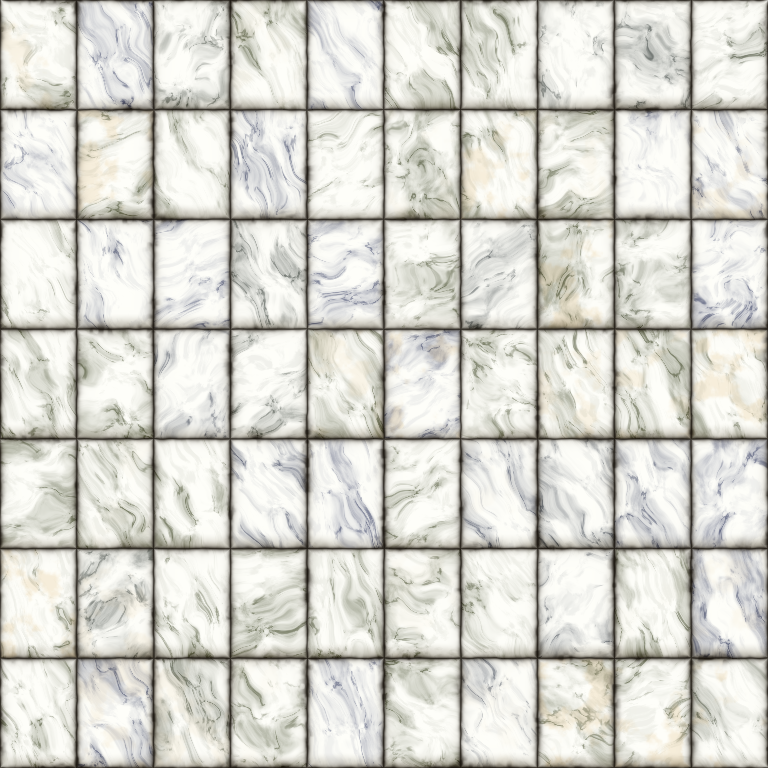
Reproduce this texture procedurally as a WebGL 2 fragment shader.

```glsl
#version 300 es
precision highp float;
// Worn white marble tiles, 10 across and 7 down, with grey veins and dark grimy joints.
uniform vec2 u_resolution;
out vec4 fragColor;

#define GRID vec2(10.0, 7.0)   // tiles across and down
#define JOINT_WIDTH 0.0022     // falloff of the dark joint
#define WOBBLE 0.0011          // unevenness of the joint
#define CLOUD_DEPTH 0.17       // strength of the grey clouds
#define VEIN_DEPTH 0.24        // strength of the thin veins
#define SOIL_DEPTH 0.17        // dirt along the lower tile edge
#define MARBLE vec3(0.995, 0.995, 0.975)
#define GRIME vec3(0.10, 0.08, 0.055)
#define STAIN vec3(0.95, 0.89, 0.79)

vec3 hash3(vec2 p) {
    vec3 q = fract(p.xyx * vec3(0.1031, 0.1030, 0.0973));
    q += dot(q, q.yxz + 33.33);
    return fract((q.xxy + q.yzz) * q.zyx);
}

// Value noise that wraps after a whole number of cells.
float noise(vec2 p, float period) {
    vec2 i = floor(p), f = fract(p);
    f = f * f * (3.0 - 2.0 * f);
    vec2 a = mod(i, period), b = mod(i + 1.0, period);
    return mix(mix(hash3(a).x, hash3(vec2(b.x, a.y)).x, f.x),
               mix(hash3(vec2(a.x, b.y)).x, hash3(b).x, f.x), f.y);
}

float fbm(vec2 p, float period) {
    float sum = 0.0, weight = 0.52;
    for (int i = 0; i < 5; i++) {
        sum += weight * noise(p, period);
        p *= 2.0;
        period *= 2.0;
        weight *= 0.5;
    }
    return sum;
}

// Joint darkness averaged over one pixel, from the integral of exp(-|x| / width).
float jointIntegral(float x, float width) {
    return sign(x) * width * (1.0 - exp(-abs(x) / width));
}
float joint(float x, float width, float pixel) {
    return (jointIntegral(x + 0.5 * pixel, width) - jointIntegral(x - 0.5 * pixel, width)) / pixel;
}

// Veined stone of one tile; local runs from 0 to 1 over the tile.
vec3 marble(vec2 local, vec2 id) {
    vec3 kind = hash3(id + 3.7), vary = hash3(id + 41.3);
    vec2 p = (local - 0.5) * vec2(0.7, 1.0);

    // Steep streaks, shallow streaks or loose clouds.
    float angle = -1.08 + 0.35 * (kind.y - 0.5);
    vec2 stretch = vec2(2.0, 7.0);
    if (kind.x > 0.52) { angle = 0.2 + 0.45 * kind.y; stretch = vec2(2.6, 6.5); }
    if (kind.x > 0.70) { angle = 3.0 * kind.y; stretch = vec2(3.2, 5.0); }
    vec2 along = vec2(cos(angle), sin(angle));
    vec2 q = vec2(dot(p, along), dot(p, vec2(-along.y, along.x))) * stretch + 20.0 + 90.0 * vary.xy;
    q += 0.9 * (vec2(noise(p * 5.0 + 60.0 * kind.yz, 256.0), noise(p * 5.0 + 70.0 * vary.yz, 256.0)) - 0.5);

    float body = fbm(q, 256.0);
    float grain = fbm(q * 3.7 + 11.0, 1024.0);
    float cloud = smoothstep(0.42, 0.74, body + 0.12 * (kind.z - 0.5));
    float ridge = 1.0 - abs(2.0 * fbm(q * 1.3 + 37.0, 512.0) - 1.0);
    float vein = smoothstep(0.90, 1.0, ridge) * smoothstep(0.40, 0.62, grain) * smoothstep(0.38, 0.60, body);
    float shade = CLOUD_DEPTH * cloud * (0.25 + 1.5 * grain) + VEIN_DEPTH * vein
                + 0.05 * smoothstep(0.45, 0.75, grain);

    // Warm or bluish greys, with ochre staining on a few tiles.
    vec3 absorb = mix(vec3(1.0, 0.96, 1.10), vec3(1.06, 1.02, 0.80), smoothstep(0.55, 0.9, vary.z));
    vec3 color = MARBLE - shade * absorb;
    float stain = smoothstep(0.5, 0.7, fbm(p * 5.0 + 50.0 * vary.xy, 256.0)) * smoothstep(0.5, 1.0, vary.x);
    return mix(color, color * STAIN, 0.6 * stain);
}

void main() {
    vec2 uv = gl_FragCoord.xy / u_resolution;
    vec2 pixel = 1.0 / u_resolution;

    // Tile layout with slightly ragged edges.
    float wear = fbm(uv * 30.0, 30.0);
    float grit = noise(uv * 160.0, 160.0);
    vec2 ragged = vec2(noise(uv * 90.0, 90.0), noise(uv.yx * 90.0, 90.0)) - 0.5;
    vec2 cell = (uv + WOBBLE * ragged) * GRID;
    vec2 id = mod(floor(cell), GRID);
    vec2 local = fract(cell);
    vec2 offset = (cell - round(cell)) / GRID;
    vec2 edge = abs(offset);
    float nearest = min(edge.x, edge.y);
    vec3 color = marble(local, id);

    // Soft soil collects along the bottom and around the rim.
    float height = local.y / GRID.y;
    float soil = SOIL_DEPTH * (1.0 - smoothstep(0.002, 0.021, height)) * (0.2 + 1.3 * wear);
    soil += 0.16 * exp(-nearest / 0.005) * (0.3 + wear);
    color -= soil * vec3(0.93, 1.0, 1.12);

    // Dark joints, widened by wear and occasional chips.
    float width = JOINT_WIDTH * (0.35 + 0.95 * wear + 0.35 * grit);
    float dark = max(joint(offset.x, width, pixel.x), joint(offset.y, width * 0.9, pixel.y));
    float chip = smoothstep(0.56, 0.72, wear) * smoothstep(0.35, 0.75, grit) * exp(-nearest / 0.0035);
    dark = 1.0 - (1.0 - dark) * (1.0 - 0.65 * chip);
    color = mix(color, GRIME, clamp(dark, 0.0, 1.0));

    fragColor = vec4(clamp(color, 0.0, 1.0), 1.0);
}
```
